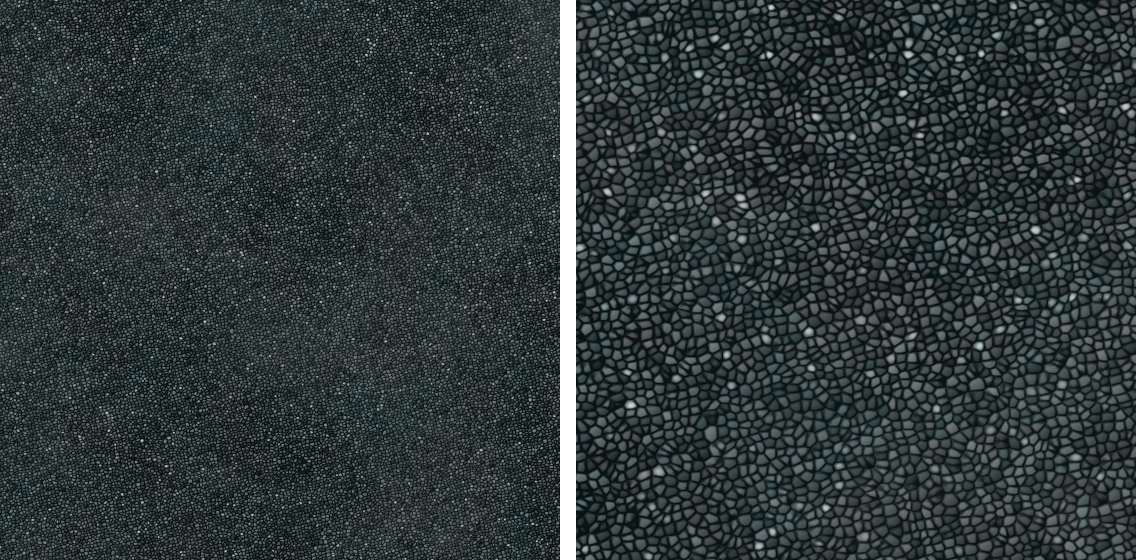
Left, the full canvas; right, a detail of the centre.
Give the GLSL for this texture, as a WebGL 1 fragment shader.

```glsl
precision highp float;
uniform vec2 u_resolution;

vec3 hash3(vec2 p) {
  vec3 q = fract(vec3(p.xyx) * vec3(0.1031, 0.1030, 0.0973));
  q += dot(q, q.yxz + 33.33);
  return fract((q.xxy + q.yzz) * q.zyx);
}

float noise(vec2 p) {
  vec2 i = floor(p), f = fract(p);
  f = f * f * (3.0 - 2.0 * f);
  float low = mix(hash3(i).x, hash3(i + vec2(1, 0)).x, f.x);
  float high = mix(hash3(i + vec2(0, 1)).x, hash3(i + vec2(1, 1)).x, f.x);
  return mix(low, high, f.y);
}

float fbm(vec2 p) {
  float sum = 0.0, weight = 0.5;
  for (int i = 0; i < 4; i++) {
    sum += weight * noise(p);
    p = mat2(1.6, 1.2, -1.2, 1.6) * p + 7.3;
    weight *= 0.5;
  }
  return sum / 0.9375;
}

// Domed pebbles with dark creases: x is brightness, y is a tint per pebble
vec2 pebbles(vec2 uv) {
  vec2 p = mat2(0.97, -0.24, 0.24, 0.97) * uv * vec2(158.0, 182.0) + 300.0;
  p += 0.7 * vec2(noise(uv * 55.0), noise(uv * 55.0 + 40.0));
  vec2 cell = floor(p), toCentre = vec2(0.0);
  vec3 grain = vec3(0.0);
  float nearest = 9.0, second = 9.0;
  for (int y = -1; y <= 1; y++) {
    for (int x = -1; x <= 1; x++) {
      vec2 id = cell + vec2(x, y);
      vec2 d = id + 0.1 + 0.8 * hash3(id + 91.0).xy - p;
      float dist = length(d);
      if (dist < nearest) {
        second = nearest;
        nearest = dist;
        toCentre = d;
        grain = hash3(id + 17.0);
      } else {
        second = min(second, dist);
      }
    }
  }
  float dome = smoothstep(0.0, 0.5, second - nearest);
  float light = 0.09 + dome * (0.13 + 0.19 * grain.x);
  light += 0.11 * dot(toCentre, vec2(0.5, -0.85));
  float glint = smoothstep(0.93, 1.0, grain.y) * smoothstep(0.6, 0.1, nearest);
  return vec2(light + 0.3 * glint, grain.z);
}

void main() {
  vec2 uv = gl_FragCoord.xy / u_resolution;

  // Four samples per pixel smooth the creases
  vec2 surface = vec2(0.0);
  for (int i = 0; i < 4; i++) {
    vec2 corner = vec2(mod(float(i), 2.0), floor(float(i) / 2.0)) * 0.5 - 0.25;
    surface += 0.25 * pebbles(uv + corner / u_resolution);
  }

  // Broad worn patches change brightness and contrast
  float wear = fbm(uv * vec2(4.0, 5.0) + 3.0) - 0.5;
  float patches = fbm(uv * vec2(22.0, 30.0) + 11.0) - 0.5;
  float contrast = 1.2 - 0.7 * wear;
  float light = 0.237 + (surface.x - 0.237) * contrast;
  light += 0.09 * wear + 0.07 * patches;
  light = max(light, 0.07);

  // Slate grey drifting towards teal
  float teal = 0.6 * (fbm(uv * 14.0 + 50.0) - 0.5) + 0.4 * (surface.y - 0.5);
  vec3 color = light + vec3(-0.032, 0.004, 0.009);
  color += teal * vec3(-0.05, 0.02, 0.012);
  gl_FragColor = vec4(clamp(color, 0.0, 1.0), 1.0);
}
```
